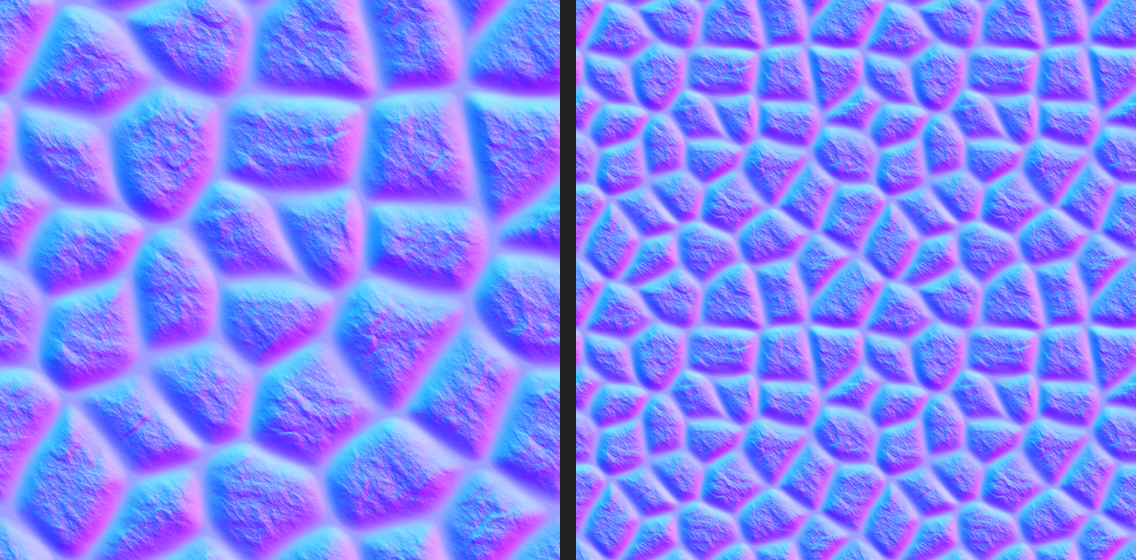
Left, the tile; right, the same tile 2 across and 2 down.
Give the GLSL for this texture map, as a Shadertoy shader.

```glsl
const vec2 GRID = vec2(5.0, 6.0);   // stones per tile, even row count
const float BEVEL = 0.021;          // width of the rounded stone rim
const float RELIEF = 0.025;         // height of a stone above the joint

vec2 hash2(vec2 p) {
    vec3 q = fract(p.xyx * vec3(0.1031, 0.1030, 0.0973));
    q += dot(q, q.yzx + 33.33);
    return fract((q.xx + q.yz) * q.zy);
}

vec2 latticeGradient(vec2 cell, float period, float seed) {
    float angle = 6.2832 * hash2(mod(cell, period) + seed).x;
    return vec2(cos(angle), sin(angle));
}

// Gradient noise that wraps after a whole number of cells
float gradientNoise(vec2 p, float period, float seed) {
    vec2 i = floor(p), f = p - i;
    vec2 u = f * f * f * (f * (f * 6.0 - 15.0) + 10.0);
    vec2 e = vec2(1.0, 0.0);
    float a = dot(latticeGradient(i, period, seed), f);
    float b = dot(latticeGradient(i + e.xy, period, seed), f - e.xy);
    float c = dot(latticeGradient(i + e.yx, period, seed), f - e.yx);
    float d = dot(latticeGradient(i + e.xx, period, seed), f - e.xx);
    return mix(mix(a, b, u.x), mix(c, d, u.x), u.y);
}

// Jittered stone centre, odd rows shifted by half a stone
vec2 stoneCentre(vec2 cell) {
    vec2 jitter = 0.08 + 0.84 * hash2(mod(cell, GRID) + 17.0);
    return (cell + jitter + vec2(0.5 * mod(cell.y, 2.0), 0.0)) / GRID;
}

vec2 nearestStone(vec2 p) {
    vec2 home = floor(p * GRID), best = home;
    float bestDist = 1e3;
    for (int y = -2; y <= 2; y++)
    for (int x = -2; x <= 2; x++) {
        vec2 cell = home + vec2(x, y);
        vec2 r = stoneCentre(cell) - p;
        float dist = dot(r, r);
        if (dist < bestDist) { bestDist = dist; best = cell; }
    }
    return best;
}

// Distance to the joint, blended over all sides to round the corners
float jointDistance(vec2 p, vec2 stone, float sharpness) {
    vec2 a = stoneCentre(stone) - p;
    float sum = 0.0;
    for (int y = -2; y <= 2; y++)
    for (int x = -2; x <= 2; x++) {
        if (x == 0 && y == 0) continue;
        vec2 b = stoneCentre(stone + vec2(x, y)) - p;
        sum += exp(-sharpness * dot(0.5 * (a + b), normalize(b - a)));
    }
    return max(0.0, -log(sum) / sharpness);
}

// Creased octaves, slightly stretched along the falling diagonal
float craggedRock(vec2 p, float strength) {
    vec2 q = vec2(2.0 * (p.x - p.y), 3.0 * (p.x + p.y));
    float sum = 0.0, freq = 3.0;
    for (int i = 0; i < 5; i++) {
        float n = gradientNoise(q * freq, freq, 40.0 + 9.0 * float(i));
        sum += (0.6 * n + 0.5 * abs(n)) * strength / freq;
        freq *= 2.0;
    }
    return sum;
}

// Chipped steps along wandering contour lines
float ledges(vec2 p, float stepHeight) {
    float bend = 0.3 * gradientNoise(p * 28.0, 28.0, 81.0);
    float n = gradientNoise(p * 11.0, 11.0, 63.0) + bend;
    float patches = smoothstep(-0.2, 0.3, gradientNoise(p * 7.0, 7.0, 95.0));
    return stepHeight * patches * smoothstep(-0.1, 0.1, n);
}

// x: height, y: stone coverage (0 in the joint, 1 on the face)
vec2 surface(vec2 uv) {
    vec2 wobble = vec2(gradientNoise(uv * 8.0, 8.0, 5.0),
                       gradientNoise(uv * 8.0, 8.0, 29.0));
    vec2 p = uv + 0.014 * wobble;
    vec2 stone = nearestStone(p);
    float rim = jointDistance(p, stone, 130.0) / BEVEL;
    float cover = 1.0 - exp(-0.5 * rim * rim);
    vec2 tilt = 0.2 * (hash2(mod(stone, GRID) + 53.0) - 0.5);
    float face = dot(tilt, p - stoneCentre(stone));
    face += craggedRock(uv, 0.06) + ledges(uv, 0.005);
    return vec2(cover * (RELIEF + face), cover);
}

void mainImage(out vec4 fragColor, in vec2 fragCoord) {
    vec2 uv = fragCoord / iResolution.xy;
    vec2 e = vec2(0.001, 0.0);
    vec2 here = surface(uv);

    // Slope of the height field, softly limited
    vec2 slope = (here.x - vec2(surface(uv + e.xy).x, surface(uv + e.yx).x)) / e.x;
    vec2 normal = slope * inversesqrt(1.0 + dot(slope, slope));

    // Joints are paler than the faces
    float joint = pow(1.0 - here.y, 3.0);
    vec2 redGreen = 0.48 + 0.5 * normal + 0.14 * joint;
    fragColor = vec4(clamp(redGreen, 0.0, 1.0), 1.0, 1.0);
}
```
